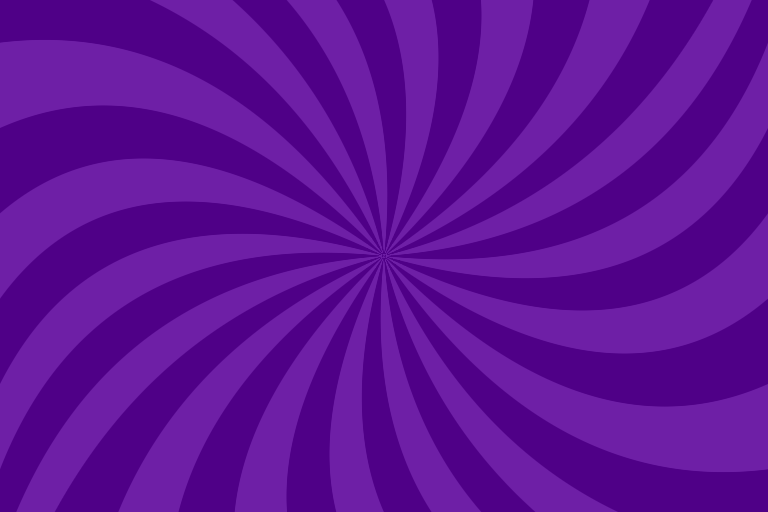
A Shadertoy shader for this background:

```glsl
const float TAU = 6.2831853;
const float RAY_PAIRS = 18.0;       // light rays around the centre
const float FRAME_HALF = 0.5;       // half side of the square the rays end on
const float BEND_RADIUS = 0.378;    // distance of the bend points from the centre
const float BEND_LAG = 0.541;       // angle by which bend points trail ray ends
const vec3 LIGHT_PURPLE = vec3(0.43, 0.12, 0.65);
const vec3 DARK_PURPLE = vec3(0.31, 0.0, 0.53);

vec2 polar(float angle, float radius) {
    return radius * vec2(cos(angle), sin(angle));
}

// Point on a square outline, spaced evenly along each side
vec2 squarePoint(float angle, float halfSide) {
    float turn = angle / (0.25 * TAU);
    float side = floor(turn + 0.5);
    vec2 normal = polar(side * 0.25 * TAU, 1.0);
    vec2 tangent = vec2(-normal.y, normal.x);
    return halfSide * (normal + 2.0 * (turn - side) * tangent);
}

// Sideways offset of a quadratic Bezier ray where it reaches p's distance
float rayOffset(vec2 dir, float radius, vec2 bend, vec2 end) {
    float linear = 2.0 * dot(dir, bend);
    float square = dot(dir, end) - linear;
    float root = sqrt(max(linear * linear + 4.0 * square * radius, 0.0));
    float t = 2.0 * radius / max(linear + root, 1e-4);
    vec2 point = 2.0 * t * (1.0 - t) * bend + t * t * end;
    return dir.x * point.y - dir.y * point.x;
}

// Finds the angle of the curved ray that passes through p
float rayAngle(vec2 p, float bendRadius, float lag, float halfSide) {
    float radius = max(length(p), 1e-4);
    vec2 dir = p / radius;
    float angle = atan(p.y, p.x) + lag * (1.0 - radius / halfSide);
    for (int i = 0; i < 14; i++) {
        vec2 bend = polar(angle - lag, bendRadius);
        vec2 end = squarePoint(angle, halfSide);
        angle -= rayOffset(dir, radius, bend, end) / radius;
    }
    return angle;
}

void mainImage(out vec4 fragColor, in vec2 fragCoord) {
    vec2 p = (fragCoord - 0.5 * iResolution.xy) / iResolution.x + 1e-5;

    // Alternating rays with smoothed edges
    float wave = cos(RAY_PAIRS * rayAngle(p, BEND_RADIUS, BEND_LAG, FRAME_HALF));
    float blur = max(0.5 * fwidth(wave), 1e-4);
    float ray = smoothstep(-blur, blur, wave);

    fragColor = vec4(mix(DARK_PURPLE, LIGHT_PURPLE, ray), 1.0);
}
```
